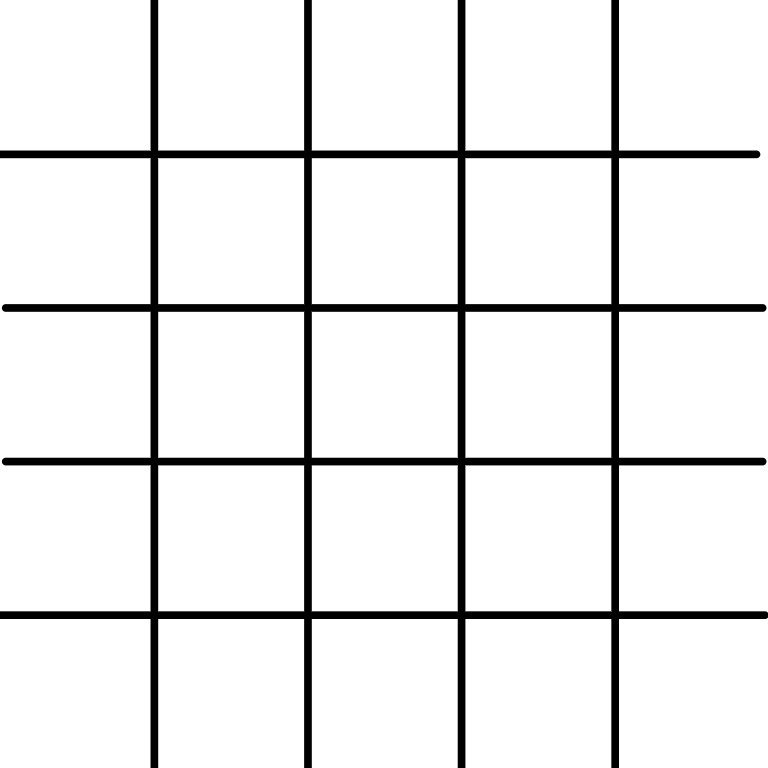
This pattern is drawn by a WebGL 1 fragment shader. Its source:

```glsl
precision highp float;

// Black ruled grid on white: four upright and four level strokes, five cells each way.
// Every stroke is a round-capped segment distance; upright strokes run off the canvas,
// while the level ones stop at slightly different places near the side edges.

uniform vec2 u_resolution;

const int LINE_COUNT = 4;
const float CELL_SIZE = 0.2;
const float GRID_SHIFT = 0.001;
const float HALF_WIDTH = 0.005;
const vec3 PAPER = vec3(1.0);
const vec3 INK = vec3(0.0);

// Distance from p to the segment a-b.
float segmentDistance(vec2 p, vec2 a, vec2 b) {
    vec2 along = b - a;
    vec2 offset = p - a;
    float t = clamp(dot(offset, along) / dot(along, along), 0.0, 1.0);
    return length(offset - along * t);
}

// Distance to the nearest stroke centre; p has its origin at the top left.
// The cap centres of the level strokes are given from the top row down.
float gridDistance(vec2 p, vec4 leftCaps, vec4 rightCaps) {
    float nearest = 1.0;
    for (int i = 0; i < LINE_COUNT; i++) {
        float place = CELL_SIZE * float(i + 1) + GRID_SHIFT;
        float upright = segmentDistance(p, vec2(place, -0.1), vec2(place, 1.1));
        float level = segmentDistance(p, vec2(leftCaps[i], place), vec2(rightCaps[i], place));
        nearest = min(nearest, min(upright, level));
    }
    return nearest;
}

// Ink coverage with an edge one pixel wide.
float strokeCoverage(float distanceToCentre, float halfWidth, float pixel) {
    return clamp((halfWidth - distanceToCentre) / pixel + 0.5, 0.0, 1.0);
}

void main() {
    vec2 uv = gl_FragCoord.xy / u_resolution;
    vec2 p = vec2(uv.x, 1.0 - uv.y);
    float pixel = 1.0 / min(u_resolution.x, u_resolution.y);

    // The outer rows run off the left edge; the top row ends shortest on the right.
    vec4 leftCaps = vec4(-0.02, 0.0075, 0.0075, -0.02);
    vec4 rightCaps = vec4(0.985, 0.993, 0.993, 0.996);

    float nearest = gridDistance(p, leftCaps, rightCaps);
    float ink = strokeCoverage(nearest, HALF_WIDTH, pixel);
    gl_FragColor = vec4(mix(PAPER, INK, ink), 1.0);
}
```
